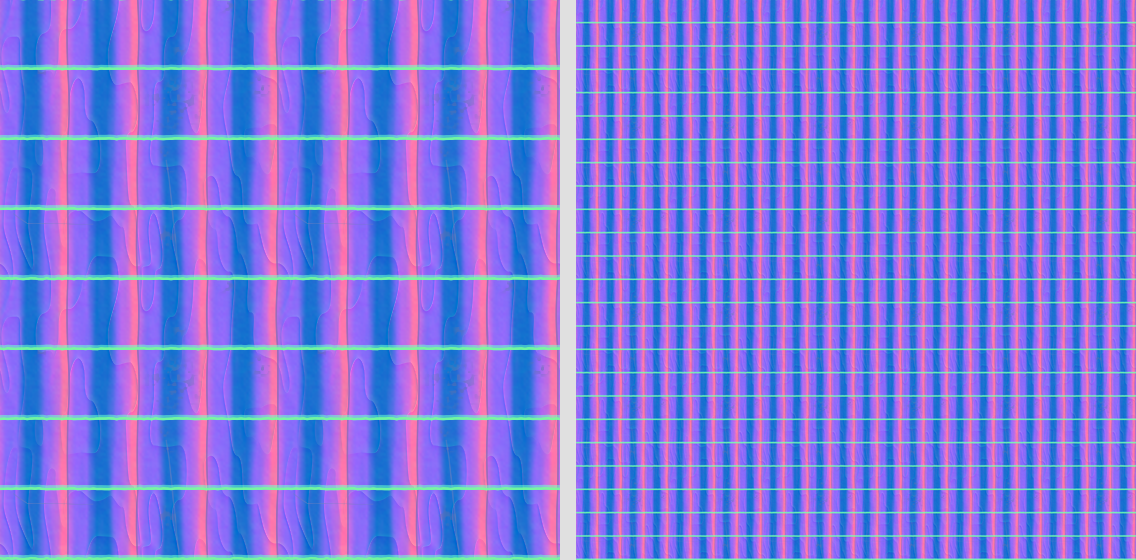
Left, the tile; right, the same tile 3 across and 3 down.
Reproduce this texture map procedurally as a Shadertoy shader.

```glsl
// Tangent-space normal map of ribbed roof tiles: 8 columns by 8 rows of curved pans.
// Each pan is a cross profile of colour ramps with a seam and a lower lip; wrapped
// noise adds relief, pitting and scratches, and the wear repeats every 4 tiles.

#define TILES 8.0
#define BLOCKS 2.0
#define SEAM_X 0.968
#define LIP_HEIGHT 0.036
#define RELIEF 0.034
#define WOBBLE 0.022
#define PURPLE vec3(0.55, 0.42, 0.98)
#define BLUE vec3(0.11, 0.44, 0.82)
#define MAGENTA vec3(0.80, 0.43, 0.88)
#define ROSE vec3(1.00, 0.47, 0.67)
#define GREEN vec3(0.47, 1.00, 0.59)
#define GREY vec3(0.38, 0.44, 0.68)

float hash(vec2 p) {
    vec3 q = fract(p.xyx * vec3(0.1031, 0.1030, 0.0973));
    q += dot(q, q.yzx + 33.33);
    return fract((q.x + q.y) * q.z);
}

// Value noise over the unit square, wrapping after n lattice cells
float noise(vec2 p, vec2 n) {
    p *= n;
    vec2 i = floor(p), f = fract(p);
    f = f * f * (3.0 - 2.0 * f);
    vec2 a = mod(i, n), b = mod(i + 1.0, n);
    return mix(mix(hash(a), hash(vec2(b.x, a.y)), f.x),
               mix(hash(vec2(a.x, b.y)), hash(b), f.x), f.y);
}

vec2 wrapCentred(vec2 p) { return fract(p + 0.5) - 0.5; }

// Surface height: steep creases, soft dents and fine grain
float height(vec2 p) {
    vec2 warped = p + 0.06 * vec2(noise(p, vec2(5.0)), noise(p + 0.37, vec2(7.0)));
    float crease = 1.0 - abs(2.0 * noise(warped, vec2(22.0, 6.0)) - 1.0);
    float dents = noise(warped, vec2(30.0, 22.0));
    float grain = noise(p, vec2(62.0, 54.0)) + 0.5 * noise(p, vec2(110.0, 96.0));
    return 0.030 * pow(crease, 6.0) + 0.017 * dents + 0.007 * grain;
}

float segmentDistance(vec2 p, vec2 a, vec2 b) {
    vec2 along = b - a, q = wrapCentred(p - 0.5 * (a + b));
    float t = clamp(dot(q, along) / dot(along, along), -0.5, 0.5);
    return length(q - along * t);
}

// Colour across one pan, u running from seam to seam
vec3 panProfile(float u, float aa) {
    vec3 c = mix(PURPLE, MAGENTA, smoothstep(0.68, 0.89, u));
    c = mix(c, MAGENTA, 0.8 * (1.0 - smoothstep(0.0, 0.13, u)));
    c = mix(c, BLUE, smoothstep(0.26, 0.41, u) * (1.0 - smoothstep(0.55, 0.71, u)));
    float rose = smoothstep(0.85, 0.93, u) * (1.0 - smoothstep(1.0 - aa, 1.0, u));
    return mix(c, ROSE, rose);
}

// Clustered pitting: one broad patch and several small scattered ones
float pitting(vec2 p) {
    float patches = 0.0;
    for (int k = 0; k < 9; k++) {
        float n = float(k);
        vec2 centre = vec2(hash(vec2(n, 3.0)), hash(vec2(n, 17.0)));
        float radius = 0.025 + 0.03 * hash(vec2(n, 29.0));
        if (k == 0) { centre = vec2(0.62, 0.63); radius = 0.13; }
        float d = length(wrapCentred(p - centre));
        patches = max(patches, 1.0 - smoothstep(0.2 * radius, radius, d));
    }
    float specks = noise(p, vec2(80.0, 88.0)) * 0.65 + noise(p, vec2(34.0, 38.0)) * 0.35;
    return patches * smoothstep(0.53, 0.70, specks);
}

float scratches(vec2 p, float px) {
    vec2 q = p + 0.006 * (noise(p, vec2(14.0)) - 0.5);
    float falling = segmentDistance(q, vec2(0.594, 0.427), vec2(0.638, 0.036));
    float bend = segmentDistance(q, vec2(0.05, 0.237), vec2(0.10, 0.203));
    float level = segmentDistance(q, vec2(0.10, 0.203), vec2(0.33, 0.198));
    float d = min(falling, min(bend, level) + 0.0006);
    return (1.0 - smoothstep(0.0005, 0.0009 + px, d)) * (0.4 + 0.6 * noise(p, vec2(40.0)));
}

void mainImage(out vec4 fragColor, in vec2 fragCoord) {
    vec2 uv = fragCoord / iResolution.xy;
    vec2 p = fract(uv * BLOCKS);
    float aa = TILES / iResolution.y;
    float px = BLOCKS / iResolution.y;

    // Pan coordinates, with a bowed seam that differs from tile to tile
    vec2 grid = uv * TILES - vec2(SEAM_X, 0.0);
    vec2 id = mod(floor(grid), TILES / BLOCKS);
    float row = fract(grid.y);
    float seamId = mod(floor(grid.x + 0.5), TILES / BLOCKS);
    float bow = WOBBLE * (2.0 * hash(vec2(seamId, id.y) + 5.0) - 1.0) * sin(3.14159 * row);
    float seam = wrapCentred(vec2(grid.x - bow)).x;
    float streak = noise(p, vec2(44.0, 4.0)) - 0.5;
    float u = fract(grid.x);
    float inner = smoothstep(0.04, 0.2, u) * (1.0 - smoothstep(0.75, 0.9, u));
    vec3 c = panProfile(fract(grid.x - bow * (1.0 - inner) + 0.05 * streak * inner), aa);
    c += vec3(0.07, 0.0, 0.02) * streak;

    // Relief slopes tilt red and green
    float e = 0.004, h = height(p);
    vec2 slope = vec2(height(p + vec2(e, 0.0)) - h, height(p + vec2(0.0, e)) - h) / e;
    c.rg -= RELIEF * clamp(slope, -4.0, 4.0);

    // Wear and the thin dark seam
    c = mix(c, GREY, 0.48 * pitting(p));
    c = mix(c, GREY + 0.06, 0.6 * scratches(p, px));
    c = mix(c, vec3(0.55, 0.42, 0.70), 0.75 * (1.0 - smoothstep(0.004, 0.006 + aa, abs(seam))));

    // Lower lip: a pale slope above a bright green edge
    float y = wrapCentred(vec2(grid.y)).y + 0.012 * (noise(p, vec2(72.0, 8.0)) - 0.5);
    float lip = smoothstep(-0.5 * aa, 0.5 * aa, y);
    float edge = 1.0 - smoothstep(LIP_HEIGHT - 0.5 * aa, LIP_HEIGHT + 0.5 * aa, y);
    float pale = 1.0 - smoothstep(2.0 * LIP_HEIGHT - 0.5 * aa, 2.0 * LIP_HEIGHT + 0.5 * aa, y);
    c = mix(c, mix(c, vec3(0.42, 0.74, 0.86), 0.5) + vec3(0.0, 0.16, -0.03), lip * pale);
    c = mix(c, mix(c, GREEN, 0.86), lip * edge);
    fragColor = vec4(clamp(c, 0.0, 1.0), 1.0);
}
```
